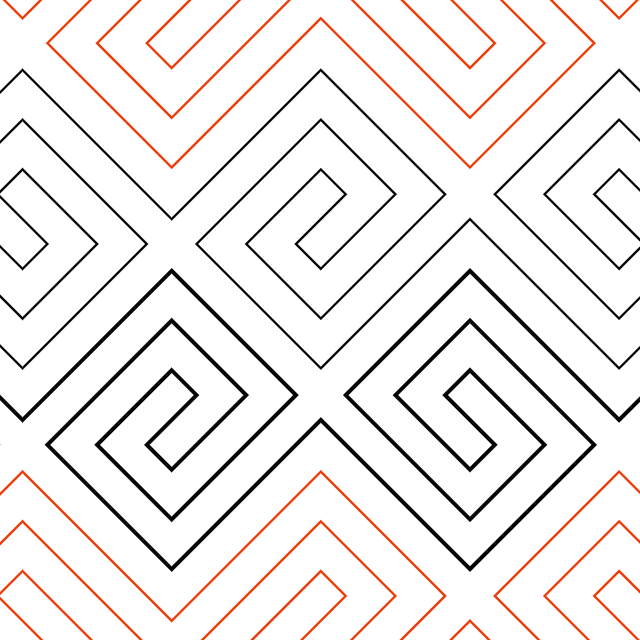
Reproduce this pattern procedurally as a Shadertoy shader.

```glsl
const float UNIT = 0.03884;        // half the gap between neighbouring strokes, across the diagonal
const float ROW_STEP = 0.3138;     // vertical distance between bands
const vec2 ORIGIN = vec2(0.5013, 0.0300);

const vec3 PAPER = vec3(1.0);
const vec3 INK = vec3(0.02);
const vec3 ORANGE = vec3(0.93, 0.23, 0.03);

// Chebyshev distance to an axis-aligned segment, giving mitred corners
float segmentDistance(vec2 p, vec2 a, vec2 b) {
    vec2 outside = max(abs(p - 0.5 * (a + b)) - 0.5 * abs(b - a), 0.0);
    return max(outside.x, outside.y);
}

// Double square spiral: one arm grown from the centre plus its half-turn copy
float spiralDistance(vec2 p) {
    float d = 1e3;
    vec2 start = vec2(0.0);
    vec2 heading = vec2(0.0, -1.0);
    for (int k = 0; k < 7; k++) {
        float len = min(2.0 + 4.0 * float(k / 2), 12.0);
        vec2 end = start + heading * len;
        d = min(d, min(segmentDistance(p, start, end), segmentDistance(-p, start, end)));
        start = end;
        heading = vec2(-heading.y, heading.x);
    }
    return d;
}

// Distance to the continuous stroke of one band, in canvas units
float bandDistance(vec2 uv, float row) {
    vec2 p = (uv - ORIGIN - vec2(0.0, row * ROW_STEP)) / UNIT;
    p.x += 6.0 * mod(row, 2.0);                     // stagger odd bands
    p.x = 6.0 - abs(mod(p.x + 6.0, 24.0) - 12.0);   // mirror every other spiral
    vec2 diagonal = vec2(p.x - p.y, p.x + p.y);
    return spiralDistance(diagonal) * UNIT * inversesqrt(2.0);
}

float strokeCoverage(float d, float width, float pixel) {
    return clamp(0.5 + (0.5 * width - d) / pixel, 0.0, 1.0);
}

// Bands cycle through orange, heavy ink and fine ink
vec3 bandColour(float kind) {
    return kind < 0.5 ? ORANGE : INK;
}

float bandWidth(float kind) {
    return kind < 0.5 ? 0.0037 : kind < 1.5 ? 0.0062 : 0.0036;
}

void mainImage(out vec4 fragColor, in vec2 fragCoord) {
    vec2 uv = fragCoord / iResolution.y;
    float pixel = 1.0 / iResolution.y;
    float firstRow = floor((uv.y - ORIGIN.y) / ROW_STEP);

    // Interlocking bands: only the two nearest can reach this point
    vec3 colour = PAPER;
    for (int i = 0; i < 2; i++) {
        float row = firstRow + float(i);
        float kind = mod(row, 3.0);
        float ink = strokeCoverage(bandDistance(uv, row), bandWidth(kind), pixel);
        colour = mix(colour, bandColour(kind), ink);
    }
    fragColor = vec4(colour, 1.0);
}
```
